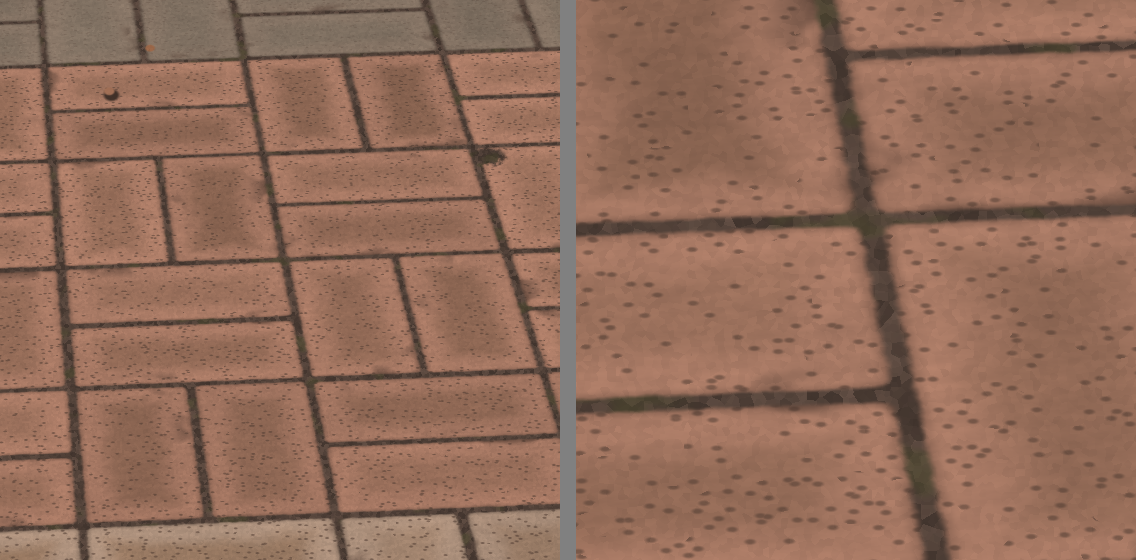
Left: the whole. Right: its middle third, enlarged.
This texture is drawn by a WebGL 2 fragment shader. Its source:

```glsl
#version 300 es
precision highp float;

uniform vec2 u_resolution;
out vec4 fragColor;

const vec3 RED_RIM = vec3(0.665, 0.480, 0.397);
const vec3 RED_CORE = vec3(0.540, 0.393, 0.317);
const vec3 GREY_RIM = vec3(0.530, 0.460, 0.400);
const vec3 GREY_CORE = vec3(0.470, 0.420, 0.365);
const vec3 TAN_RIM = vec3(0.680, 0.570, 0.490);
const vec3 TAN_CORE = vec3(0.580, 0.460, 0.370);
const vec3 JOINT = vec3(0.300, 0.240, 0.208);
const vec3 PIT = vec3(0.320, 0.240, 0.200);

float hash(vec2 p, float seed) {
  return fract(sin(dot(p, vec2(127.1, 311.7)) + seed * 74.7) * 43758.55);
}

// Distance to the nearest scattered point, and that point's random value
vec2 cellular(vec2 p) {
  vec2 cell = floor(p), best = vec2(9.0, 0.0);
  for (int y = -1; y <= 1; y++)
    for (int x = -1; x <= 1; x++) {
      vec2 c = cell + vec2(x, y);
      vec2 site = c + vec2(hash(c, 1.0), hash(c, 2.0));
      float d = distance(p, site);
      if (d < best.x) best = vec2(d, hash(c, 3.0));
    }
  return best;
}

// Smooth blotches from layered, rotated sines, about -1 to 1
float blotch(vec2 p) {
  float sum = 0.0, amp = 0.5;
  for (int i = 0; i < 4; i++) {
    sum += amp * sin(p.x + 1.3 * sin(p.y)) * cos(p.y + 0.9 * sin(p.x));
    p = mat2(1.5, 1.1, -1.1, 1.5) * p + 2.3;
    amp *= 0.6;
  }
  return sum;
}

float roundBox(vec2 p, vec2 halfSize, float radius) {
  vec2 e = abs(p) - halfSize + radius;
  return length(max(e, 0.0)) + min(max(e.x, e.y), 0.0) - radius;
}

float spot(vec2 p, vec2 centre, vec2 radii) {
  return 1.0 - smoothstep(0.6, 1.1, length((p - centre) / radii));
}

// Canvas to paving plane, one unit per block of two bricks
vec2 toGround(vec2 p) {
  mat3 view = mat3(0.3568, -0.0114, 0.0034,
                   0.0084, 0.1548, -0.0540,
                   0.0807, 0.1172, 1.0);
  vec3 g = inverse(view) * vec3(p, 1.0);
  return g.xy / g.z;
}

// Basket weave: brick id in xy, inset from the brick's edge in z
vec3 basketWeave(vec2 g) {
  vec2 block = floor(g), f = g - block;
  bool flat_ = mod(block.x + block.y, 2.0) < 0.5;
  vec2 size = flat_ ? vec2(1.0, 0.5) : vec2(0.5, 1.0);
  vec2 part = floor(f / size);
  vec2 id = block * 2.0 + part;
  vec2 shift = 0.008 * (vec2(hash(id, 4.0), hash(id, 5.0)) - 0.5);
  vec2 local = f - (part + 0.5) * size - shift;
  float gap = mix(0.014, 0.021, hash(id, 6.0));
  return vec3(id, -roundBox(local, 0.5 * size - gap, 0.025));
}

vec3 brickColor(vec2 g, vec2 id, float inset) {
  float row = floor(id.y * 0.5);
  bool grey = row < 0.0, pale = row > 3.0;
  vec3 rim = grey ? GREY_RIM : pale ? TAN_RIM : RED_RIM;
  vec3 core = grey ? GREY_CORE : pale ? TAN_CORE : RED_CORE;
  vec2 offset = 17.0 * vec2(hash(id, 7.0), hash(id, 8.0));
  float cloud = blotch(g * 7.0 + offset);

  // Weathered centre inside a lighter rim
  float centre = smoothstep(0.05, 0.18, inset + 0.05 * cloud);
  vec3 color = mix(rim, core, centre * mix(0.45, 1.0, hash(id, 9.0)));
  color *= 0.96 + 0.08 * hash(id, 10.0) + 0.045 * cloud;
  color *= 1.0 + 0.035 * blotch(g * vec2(25.0, 55.0) + offset);

  // Pits in loose clusters, and grime along some edges
  vec2 pit = cellular(g * vec2(30.0, 33.0));
  float amount = 0.28 + 0.22 * blotch(g * 11.0 - offset) + 0.2 * hash(id, 11.0);
  float mark = (1.0 - smoothstep(0.10, 0.34, pit.x)) * step(pit.y, amount);
  color = mix(color, PIT, mark * (grey ? 0.2 : 0.55));
  float grime = smoothstep(0.3, 0.65, blotch(g * 5.0 + 3.0 * offset));
  return mix(color, PIT, 0.5 * grime * (1.0 - smoothstep(0.01, 0.11, inset)));
}

void main() {
  vec2 p = gl_FragCoord.xy / u_resolution;
  p.y = 1.0 - p.y;
  vec2 g = toGround(p);
  float soft = max(0.008, fwidth(g.y));
  vec3 brick = basketWeave(g);
  float inset = brick.z + 0.005 * blotch(g * 38.0);

  // Gritty joint with a little moss
  vec2 grit = cellular(p * 150.0);
  vec3 joint = JOINT * (0.85 + 0.4 * grit.y);
  joint = mix(joint, vec3(0.30, 0.29, 0.18), 0.5 * smoothstep(0.2, 0.6, blotch(g * 9.0)));
  vec3 color = brickColor(g, brick.xy, inset);
  color *= mix(0.86, 1.0, smoothstep(0.0, 0.025, inset));
  color = mix(joint, color, smoothstep(-soft, soft, inset));

  // Chipped corner and loose crumbs
  float chip = spot(p + 0.006 * blotch(p * 190.0), vec2(0.873, 0.279), vec2(0.032, 0.018));
  color = mix(color, joint * 0.9, chip);
  color = mix(color, PIT * 0.8, spot(p, vec2(0.199, 0.170), vec2(0.016, 0.012)));
  color = mix(color, vec3(0.62, 0.43, 0.33), spot(p, vec2(0.195, 0.163), vec2(0.011, 0.008)));
  color = mix(color, vec3(0.60, 0.40, 0.28), spot(p, vec2(0.268, 0.086), vec2(0.010, 0.007)));

  // Fine surface grain
  color *= 0.965 + 0.07 * cellular(p * 230.0).y;
  fragColor = vec4(color, 1.0);
}
```
